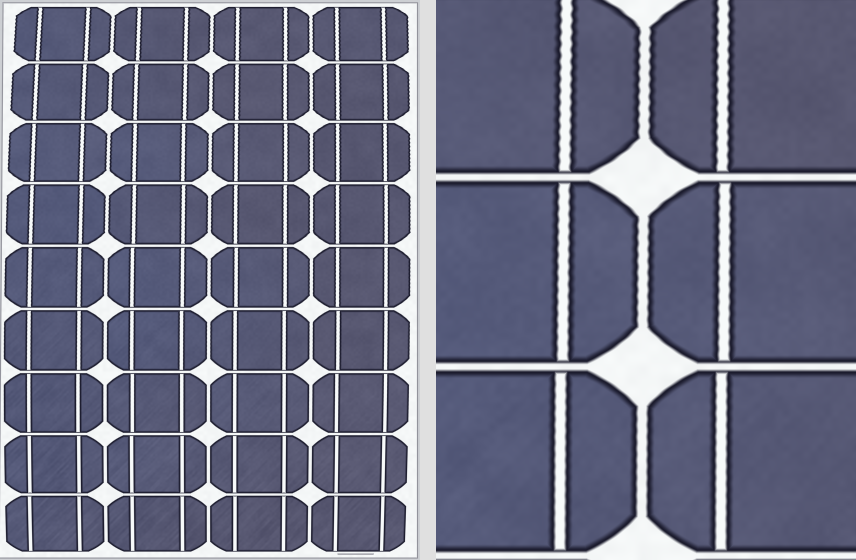
Left, the full canvas; right, a detail of the centre.
Write a WebGL 2 fragment shader that draws this pattern.

```glsl
#version 300 es
precision highp float;
// Solar panel: 4 x 9 chamfered blue-grey cells with white gaps and paired busbars.
uniform vec2 u_resolution;
out vec4 fragColor;

const vec2 GRID = vec2(4.0, 9.0);
const vec2 HALF_CELL = vec2(0.0885, 0.0521);
const vec2 CORNER_RADII = vec2(0.1016, 0.0638);
const vec2 BAR_HALF = vec2(0.0031, 0.0508);
const vec3 WHITE = vec3(0.97, 0.98, 0.98);
const vec3 PALE_GREY = vec3(0.75, 0.76, 0.78);
const vec3 FRAME_GREY = vec3(0.51, 0.51, 0.55);
const vec3 CELL_GREY = vec3(0.345, 0.345, 0.445);
const vec3 CELL_BLUE = vec3(0.33, 0.352, 0.48);
const vec3 EDGE_DARK = vec3(0.10, 0.10, 0.17);

float hash(vec2 p) {
  return fract(sin(dot(p, vec2(127.1, 311.7))) * 43758.5453);
}

float noise(vec2 p) {
  vec2 i = floor(p), f = fract(p);
  f = f * f * (3.0 - 2.0 * f);
  return mix(mix(hash(i), hash(i + vec2(1, 0)), f.x),
             mix(hash(i + vec2(0, 1)), hash(i + vec2(1, 1)), f.x), f.y);
}

float boxDist(vec2 p, vec2 halfSize) {
  vec2 d = abs(p) - halfSize;
  return length(max(d, 0.0)) + min(max(d.x, d.y), 0.0);
}

float ellipseDist(vec2 p, vec2 r) {
  float k = length(p / r);
  return k * (k - 1.0) / max(length(p / (r * r)), 1e-4);
}

// Coverage of a shape at signed distance d.
float fill(float d, float soft) {
  return 1.0 - smoothstep(-soft, soft, d);
}

// Lens-bent panel position, in cells; pitchX receives the column width.
vec2 gridCoord(vec2 p, out float pitchX) {
  float left = 0.0038 + 0.051 * (p.y - 0.32) * (p.y - 0.32);
  float right = 0.7357 - 0.03 * (p.y - 0.6) * (p.y - 0.6);
  pitchX = (right - left) / GRID.x;
  float u = (p.x - left) / (right - left);
  u -= 0.06 * (1.0 - p.y) * u * u * (1.0 - u);
  float t0 = (p.y - 0.013) / 0.9766, t = t0;
  for (int i = 0; i < 3; i++) t = t0 - 0.16 * t * (1.0 - t) * (t - 0.41);
  return vec2(u, t) * GRID;
}

// Two vertical strips, each a little off its nominal place.
float barsDist(vec2 p, vec2 id, float pitchX) {
  float d = 1.0;
  for (int i = 0; i < 2; i++) {
    float side = float(i) * 2.0 - 1.0;
    float shift = (hash(id + 17.0 * side) - 0.5) * 0.0022;
    d = min(d, boxDist(p - vec2(side * 0.24 * pitchX + shift, 0.0), BAR_HALF));
  }
  return d;
}

// Cell tint with soft mottling and fine diagonal streaks towards the lower left.
vec3 cellColor(vec2 p, vec2 id) {
  float blue = smoothstep(0.75, 0.1, p.x + 0.5 * abs(p.y - 0.45));
  vec3 c = mix(CELL_GREY, CELL_BLUE, clamp(blue + 0.5 * (hash(id) - 0.5), 0.0, 1.0));
  c += 0.018 * (hash(id + 5.3) - 0.5) + 0.03 * (noise(p * 38.0) - 0.5);
  float streak = noise(vec2((p.x - p.y) * 190.0, (p.x + p.y) * 22.0)) - 0.5;
  c += 0.045 * streak * smoothstep(0.8, 0.1, p.y + 0.4 * p.x);
  return c + 0.018 * (noise(p * 240.0) - 0.5);
}

// White backing with a thin frame line and a small smudge by the lower edge.
vec3 backing(vec2 p, float soft) {
  vec3 c = mix(WHITE, PALE_GREY, 0.12 * noise(p * 150.0));
  float rim = max(p.y - 0.995, max(0.0035 - p.y, p.x - 0.7455));
  rim = max(rim, 0.007 * p.y - 0.0015 - p.x);
  c = mix(c, PALE_GREY, 0.75 * fill(-rim, soft));
  c = mix(c, FRAME_GREY, 0.9 * fill(abs(rim) - 0.0009, soft));
  float smudge = boxDist(p - vec2(0.635, 0.0105), vec2(0.032, 0.0012));
  return mix(c, FRAME_GREY, 0.8 * fill(smudge, soft));
}

void main() {
  vec2 p = gl_FragCoord.xy / u_resolution * vec2(0.75, 1.0);
  float soft = max(0.0012, 0.75 / u_resolution.y);
  float pitchX;
  vec2 g = gridCoord(p, pitchX);
  vec2 id = clamp(floor(g), vec2(0.0), GRID - 1.0);
  vec2 q = (g - id - 0.5) * vec2(pitchX, 0.1085);

  // Jagged ripple on the upright edges, stronger higher up.
  q.x += 0.0005 * sin(p.y * 900.0) * smoothstep(0.15, 0.9, p.y);

  vec2 halfCell = vec2(0.5 * pitchX - 0.003, HALF_CELL.y);
  float cell = max(boxDist(q, halfCell), ellipseDist(q, CORNER_RADII));
  float bars = barsDist(q, id, pitchX);

  // Dark outline fades inwards from the cell edge and away from the bars.
  float inner = min(-cell, bars);
  vec3 blueFace = mix(EDGE_DARK, cellColor(p, id), smoothstep(0.0008, 0.0048, inner));
  vec3 color = mix(backing(p, soft), blueFace, fill(cell, soft));
  color = mix(color, WHITE, fill(bars, soft));
  fragColor = vec4(color, 1.0);
}
```
